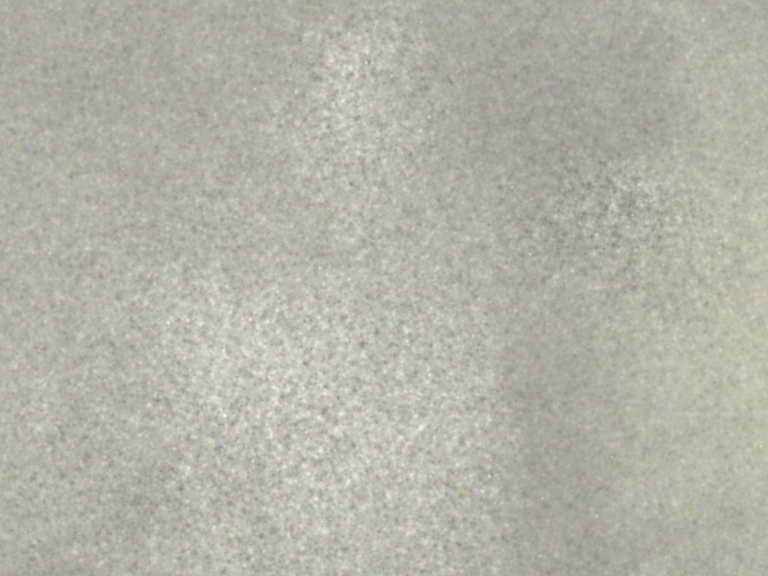
Write a WebGL 2 fragment shader that draws this texture.

```glsl
#version 300 es
precision highp float;

uniform vec2 u_resolution;
out vec4 fragColor;

vec3 hash3(vec2 cell) {
    vec3 q = fract(cell.xyx * vec3(0.1031, 0.1030, 0.0973));
    q += dot(q, q.yxz + 33.33);
    return fract((q.xxy + q.yzz) * q.zyx);
}

// Cellular noise: one soft light or dark grain per cell, roughly -1 to 1
float grains(vec2 p) {
    vec2 cell = floor(p);
    float sum = 0.0;
    for (int y = -1; y <= 1; y++) {
        for (int x = -1; x <= 1; x++) {
            vec2 id = cell + vec2(x, y);
            vec3 h = hash3(id + 71.0);
            vec2 d = p - id - h.xy;
            sum += (2.0 * h.z - 1.0) * exp(-5.0 * dot(d, d));
        }
    }
    return sum;
}

// Octaves of grains, rotated to hide the grid
float clouds(vec2 p) {
    float sum = 0.0;
    float weight = 1.0;
    for (int i = 0; i < 5; i++) {
        sum += weight * grains(p);
        p = mat2(1.6, 1.2, -1.2, 1.6) * p + 17.3;
        weight *= 0.68;
    }
    return sum;
}

float softSpot(vec2 p, vec2 center, vec2 radius) {
    vec2 d = (p - center) / radius;
    return exp(-dot(d, d));
}

// Rare bright mineral specks
float sparkles(vec2 p) {
    vec3 h = hash3(floor(p) + 205.0);
    float d = length(fract(p) - 0.25 - 0.5 * h.xy);
    return smoothstep(0.94, 1.0, h.z) * (1.0 - smoothstep(0.03, 0.2, d));
}

void main() {
    vec2 p = gl_FragCoord.xy / u_resolution.y;
    float cloud = clouds(p * 3.5 + 4.0);
    vec2 q = p + 0.07 * vec2(cloud, clouds(p * 4.0 + 31.0));

    // Worn pale areas, with a firmer edge on the right of the large one
    float edge = 1.0 - smoothstep(0.80, 0.89, q.x - 0.12 * q.y);
    float pale = softSpot(q, vec2(0.52, 0.27), vec2(0.46, 0.33)) * edge;
    float column = softSpot(q, vec2(0.62, 0.84), vec2(0.11, 0.19));
    float sandy = softSpot(q, vec2(1.32, 0.48), vec2(0.24, 0.46));

    // Smooth darker areas
    float shade = softSpot(q, vec2(0.96, 0.83), vec2(0.27, 0.24));
    float wedge = softSpot(q, vec2(0.95 + 0.3 * (q.y - 0.3), 0.28), vec2(0.13, 0.28));

    float tone = 0.675 + 0.095 * pale + 0.08 * column + 0.075 * sandy
               - 0.035 * shade - 0.03 * wedge + 0.022 * cloud;

    // Coarse grit on the pale areas, fine grain elsewhere
    float rough = softSpot(q, vec2(1.07, 0.62), vec2(0.16, 0.12));
    float grit = clamp(pale + column + 0.8 * rough, 0.0, 1.0);
    float grain = 0.75 * grains(p * 92.0) + 0.65 * grains(p.yx * 165.0 + 9.0);
    tone += mix(0.06, 0.14, grit) * grain;
    tone += 0.16 * sparkles(p * 42.0) * mix(0.6, 1.0, grit);

    // Warm grey, yellower on the sandy side, more neutral in the shade
    vec3 tint = vec3(0.004, 0.0, -0.043) + sandy * vec3(0.004, 0.0, -0.028)
              + shade * vec3(0.0, -0.003, 0.012);
    tint += 0.012 * grains(p * 60.0 + 50.0) * vec3(1.0, 0.0, -1.0);
    fragColor = vec4(clamp(tone + tint, 0.0, 1.0), 1.0);
}
```
